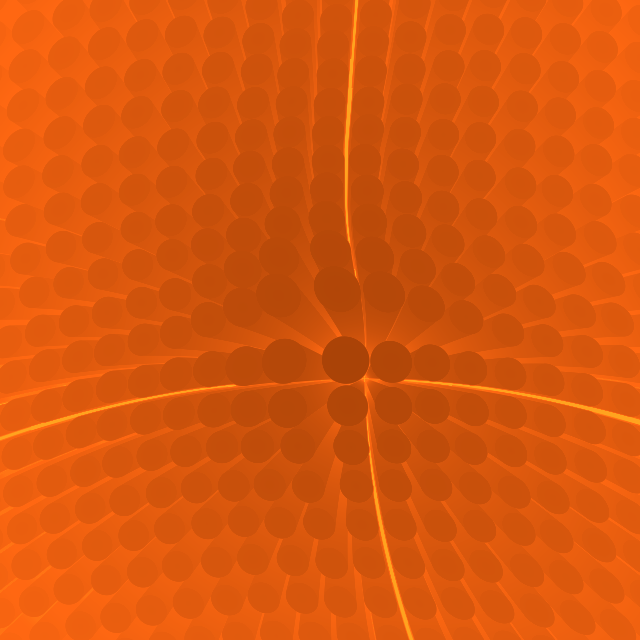
Write a WebGL 2 fragment shader that draws this background.

```glsl
#version 300 es
precision highp float;
// A warped field of round-tipped orange rods receding to a glowing vanishing point.

uniform vec2 u_resolution;
out vec4 outColor;

// Layout, in canvas heights
const vec2 CENTER = vec2(0.540, 0.4375);     // foremost rod tip
const vec2 VANISH = vec2(0.029, -0.028);     // vanishing point, from CENTER
const vec2 PITCH = vec2(0.060, 0.060);       // spacing of the tips
const vec2 SQUEEZE = vec2(0.010, 0.017);     // tighter spacing along left and upper axes
const vec2 PUSH = vec2(0.075, 0.110);        // spread of the first left and upper tips
const float PUSH_MIN = 0.020;
const float ROW_BEND = 0.32;
const float TIP_RADIUS = 0.0255;
const float TIP_SWELL = 0.014;
const float JITTER = 0.004;
const int REACH = 3;                         // neighbouring rods searched

// Depth and colour
const float FADE = 1.10;                     // depth gained away from the center
const float FADE_UP = 0.62;                  // slower fade upward
const float BODY_SLOPE = 1.45;
const float BODY_STEP = 0.025;
const float BODY_MAX = 0.90;
const vec3 SHADE = vec3(0.665, 0.262, 0.028);
const vec3 ORANGE = vec3(1.00, 0.405, 0.070);
const vec3 GLOW = vec3(1.00, 0.64, 0.12);

vec2 hash2(vec2 p) {
    vec2 k = vec2(dot(p, vec2(127.1, 311.7)), dot(p, vec2(269.5, 183.3)));
    return fract(sin(k) * 43758.5453);
}

// Straighten the curved rows and columns
vec2 unbend(vec2 p) {
    float below = min(p.y, 0.0);
    float shift = 0.38 * below * below - 0.029 * smoothstep(0.0, 0.25, p.y)
                + 0.07 * max(p.y - 0.33, 0.0);
    return vec2(p.x - shift, p.y + ROW_BEND * p.x * p.x);
}

// Lattice index to position
vec2 place(vec2 g) {
    vec2 axis = exp(-g.yx * g.yx / 8.0);
    vec2 side = vec2(step(g.x, 0.0), step(0.0, g.y));
    vec2 pitch = PITCH - side * SQUEEZE * axis;
    vec2 push = mix(vec2(PUSH_MIN), PUSH, side) * axis;
    return pitch * g + push * g / (abs(g) + 0.6);
}

// Position to approximate lattice index, by relaxation
vec2 locate(vec2 q) {
    vec2 g = q / PITCH;
    for (int k = 0; k < 9; k++) g += (q - place(g)) / 0.12;
    return g;
}

// Depth of one rod at q; uncovered parts return the far depth 1
float rodDepth(vec2 q, vec2 cell, float pixel) {
    vec2 tip = place(cell) + (hash2(cell) - 0.5) * JITTER * min(length(cell), 1.0);
    vec2 fadeScale = vec2(1.0, tip.y > 0.0 ? FADE_UP : 1.0);
    float base = FADE * length(tip * fadeScale);
    vec2 swellOffset = tip - vec2(-0.03, 0.05);
    float radius = TIP_RADIUS + TIP_SWELL * exp(-45.0 * dot(swellOffset, swellOffset));

    // Tapered body running to the vanishing point
    vec2 toVanish = VANISH - tip;
    float len = length(toVanish);
    float t = clamp(dot(q - tip, toVanish) / (len * len), 0.0, 0.97);
    float body = length(q - tip - toVanish * t) - radius * (1.0 - t);
    float bodyDepth = min(base + BODY_STEP + BODY_SLOPE * t * len / (1.0 - t), BODY_MAX);

    // Flat round cap in front of its body
    float cap = length(q - tip) - radius;
    float capCover = 1.0 - smoothstep(-pixel, pixel, cap);
    float bodyCover = 1.0 - smoothstep(-pixel, pixel, body);
    float capDepth = min(base + 0.012 * smoothstep(-radius, 0.0, cap), BODY_MAX);
    return min(mix(1.0, capDepth, capCover), mix(1.0, bodyDepth, bodyCover));
}

void main() {
    float pixel = 0.8 / u_resolution.y;
    vec2 uv = (gl_FragCoord.xy - 0.5 * u_resolution) / u_resolution.y + 0.5;
    vec2 q = unbend(uv - CENTER);
    vec2 home = floor(locate(q) + 0.5);

    // Keep the nearest surface among the surrounding rods
    float depth = 1.0;
    for (int j = -REACH; j <= REACH; j++) {
        for (int i = -REACH; i <= REACH; i++) {
            depth = min(depth, rodDepth(q, home + vec2(i, j), pixel));
        }
    }

    // Deeper surfaces melt into orange light, open gaps glow
    vec3 color = mix(SHADE, ORANGE, clamp(depth / 0.82, 0.0, 1.0));
    color = mix(color, GLOW, smoothstep(0.86, 1.0, depth));
    outColor = vec4(color, 1.0);
}
```
